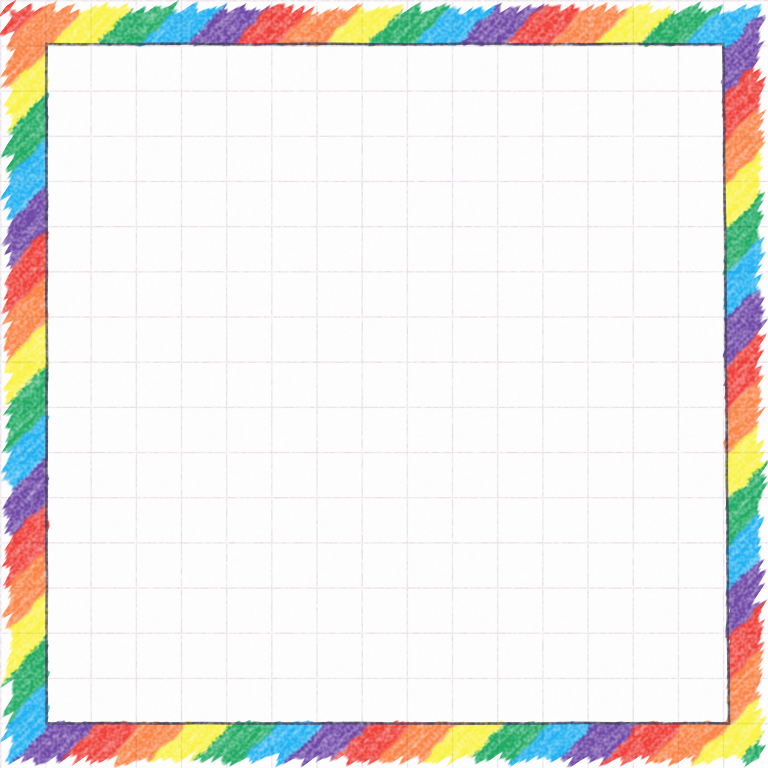
Reproduce this background procedurally as a Shadertoy shader.

```glsl
const vec3 PAPER = vec3(0.994, 0.992, 0.995);
const vec3 GRID_INK = vec3(0.90, 0.865, 0.89);
const vec3 GRAPHITE = vec3(0.27, 0.27, 0.36);
const vec3 CRAYONS[6] = vec3[6](
    vec3(0.98, 0.95, 0.28),   // yellow
    vec3(0.13, 0.67, 0.39),   // green
    vec3(0.14, 0.70, 0.95),   // blue
    vec3(0.44, 0.29, 0.66),   // purple
    vec3(0.94, 0.26, 0.23),   // red
    vec3(0.98, 0.52, 0.28));  // orange

const float GRID_CELLS = 17.0;
const float GRID_OFFSET = 0.001;
const float GRID_HALF_WIDTH = 0.0009;
const float FRAME_LEFT = 0.0607;
const float FRAME_TOP = 0.9427;
const float FRAME_BOTTOM = 0.0582;
const vec2 FRAME_RIGHT = vec2(0.9495, 0.9415);  // x at the bottom and top
const float FRAME_HALF_WIDTH = 0.0017;
const float STRIPE_START = 0.124;
const float STRIPE_WIDTH = 0.059;
const float STRIPE_BLEND = 0.07;
const float OUTER_MARGIN = 0.0095;
const float FRINGE = 0.016;
const float SPILL = 0.005;
const float COVERAGE = 0.85;

vec2 hashGradient(vec2 cell) {
    vec3 q = fract(cell.xyx * vec3(0.1031, 0.1030, 0.0973));
    q += dot(q, q.yzx + 33.33);
    float angle = 6.2832 * fract((q.x + q.y) * q.z);
    return vec2(cos(angle), sin(angle));
}

float gradientNoise(vec2 p) {
    vec2 i = floor(p), f = p - i;
    vec2 w = f * f * f * (f * (f * 6.0 - 15.0) + 10.0);
    vec2 e = vec2(0.0, 1.0);
    float low = mix(dot(hashGradient(i), f),
                    dot(hashGradient(i + e.yx), f - e.yx), w.x);
    float high = mix(dot(hashGradient(i + e.xy), f - e.xy),
                     dot(hashGradient(i + e.yy), f - e.yy), w.x);
    return mix(low, high, w.y);
}

// Antialiased stroke of a given half width around distance d
float stroke(float d, float halfWidth, float px) {
    return 1.0 - smoothstep(halfWidth - 0.7 * px, halfWidth + 0.7 * px, abs(d));
}

vec3 crayon(float index) {
    return CRAYONS[int(mod(index, 6.0))];
}

// Colour of the diagonal stripes, softly blended at their borders
vec3 stripeColor(float across, float wobble) {
    float u = (across - STRIPE_START) / STRIPE_WIDTH + wobble;
    float border = floor(u + 0.5);
    float side = smoothstep(-STRIPE_BLEND, STRIPE_BLEND, u - border);
    return mix(crayon(border - 1.0), crayon(border), side);
}

// Signed distance to the slightly skewed frame, positive inside
float frameDistance(vec2 p) {
    float right = mix(FRAME_RIGHT.x, FRAME_RIGHT.y, p.y);
    return min(min(p.x - FRAME_LEFT, right - p.x),
               min(p.y - FRAME_BOTTOM, FRAME_TOP - p.y));
}

void mainImage(out vec4 fragColor, in vec2 fragCoord) {
    vec2 p = fragCoord / iResolution.xy;
    float px = 1.0 / min(iResolution.x, iResolution.y);
    vec2 down = vec2(p.x, 1.0 - p.y);
    float across = down.x + down.y;
    float along = down.x - down.y;

    // Paper tooth and hatching direction
    float grain = gradientNoise(p * 230.0) + 0.6 * gradientNoise(p * 110.0 + 7.0);
    float hatch = gradientNoise(vec2(across * 140.0, along * 14.0));
    float fringe = gradientNoise(vec2(across * 75.0, along * 4.0))
                 + 0.5 * gradientNoise(vec2(across * 170.0, along * 9.0));

    // Paper with broken printed grid lines
    vec2 cell = (p - vec2(GRID_OFFSET, -GRID_OFFSET)) * GRID_CELLS;
    vec2 toLine = (fract(cell + 0.5) - 0.5) / GRID_CELLS;
    float grid = max(stroke(toLine.x, GRID_HALF_WIDTH, px),
                     stroke(toLine.y, GRID_HALF_WIDTH, px));
    grid *= clamp(0.65 + 0.7 * grain, 0.15, 1.0);
    vec3 color = PAPER + 0.006 * grain;
    color = mix(color, GRID_INK, grid);

    // Crayon border with ragged outer ends and a little spill inside
    float frame = frameDistance(p);
    float rim = min(min(p.x, 1.0 - p.x), min(p.y, 1.0 - p.y));
    float outer = rim - OUTER_MARGIN - FRINGE * fringe;
    float inner = SPILL * fringe + 0.001 - frame;
    float border = smoothstep(-0.002, 0.003, outer) * smoothstep(-px, px, inner);
    float wobble = 0.16 * gradientNoise(vec2(across * 12.0, along * 28.0)) + 0.08 * grain;
    float pigment = clamp(COVERAGE + 0.32 * grain + 0.28 * hatch, 0.3, 1.0);
    vec3 wax = stripeColor(across, wobble) * (1.0 - 0.08 * grid);
    color = mix(color, wax, border * pigment);

    // Hand-drawn pencil frame
    float shake = 0.0012 * gradientNoise(p * 14.0);
    float pencil = stroke(frame + shake, FRAME_HALF_WIDTH, px);
    pencil *= clamp(0.76 + 0.35 * grain + 0.3 * gradientNoise(p * 20.0), 0.3, 0.95);
    color = mix(color, GRAPHITE, pencil);

    fragColor = vec4(clamp(color, 0.0, 1.0), 1.0);
}
```
